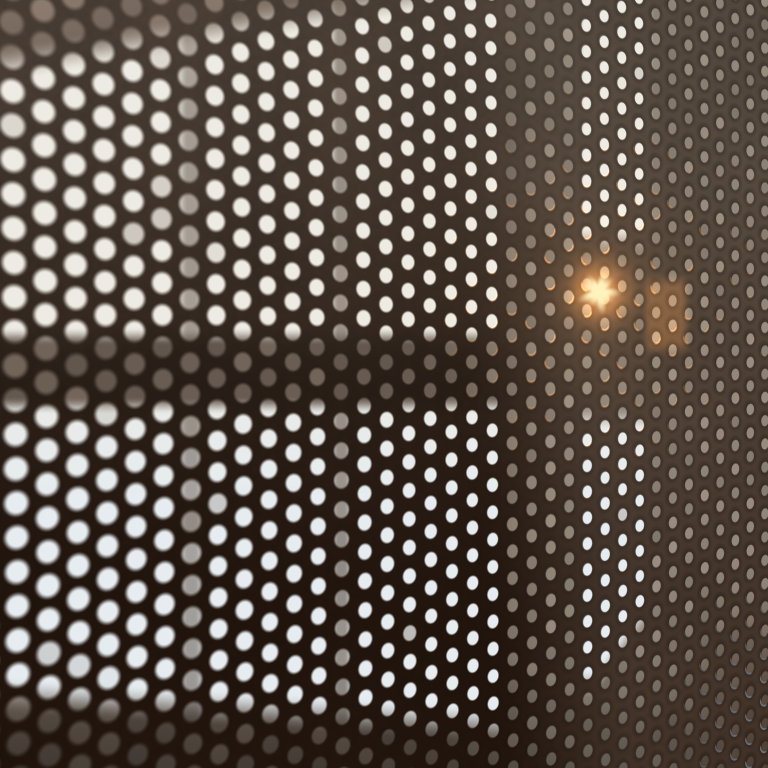
Reproduce this texture procedurally as a WebGL 1 fragment shader.

```glsl
precision highp float;
// Perforated brown metal sheet receding to the right, backlit by windows and a low sun.

uniform vec2 u_resolution;

// Perspective lattice: columns shrink to the right, odd columns sit half a step off
const vec2 ORIGIN = vec2(0.0195, 0.5286);
const float COLUMN_STEP = 0.0411;
const float ROW_STEP = 0.0447;
const float RECEDE = 0.01354;
const float COLUMN_TILT = 0.010;

// Hole radius and edge blur, in row steps
const float RADIUS_NEAR = 0.345;
const float RADIUS_FAR = 0.255;
const float BLUR_NEAR = 0.105;
const float BLUR_FAR = 0.045;
const float HOLE_WIDEN = 1.10;

const vec3 PLATE_DARK = vec3(0.125, 0.078, 0.048);
const vec3 PLATE_HAZE = vec3(0.285, 0.240, 0.205);
const vec3 PLATE_RIGHT_LOW = vec3(0.255, 0.195, 0.155);
const vec3 PLATE_RIGHT_HIGH = vec3(0.330, 0.285, 0.245);
const vec3 SKY_WARM = vec3(0.93, 0.92, 0.89);
const vec3 SKY_COOL = vec3(0.90, 0.925, 0.94);
const vec3 SHADE = vec3(0.42, 0.37, 0.33);
const vec3 SHADE_RIGHT = vec3(0.56, 0.52, 0.47);
const vec3 RIM_BLUE = vec3(0.48, 0.54, 0.60);
const vec3 SUN_CORE = vec3(1.0, 0.95, 0.74);
const vec3 SUN_HALO = vec3(0.95, 0.55, 0.20);
const vec2 SUN = vec2(0.780, 0.620);
const vec2 GHOST = vec2(0.868, 0.590);

float hash(vec2 p) {
  p = fract(p * vec2(0.1031, 0.1137));
  p += dot(p, p.yx + 33.33);
  return fract((p.x + p.y) * p.x * 57.31);
}

float noise(vec2 p) {
  vec2 i = floor(p), f = fract(p);
  f = f * f * (3.0 - 2.0 * f);
  return mix(mix(hash(i), hash(i + vec2(1.0, 0.0)), f.x),
             mix(hash(i + vec2(0.0, 1.0)), hash(i + 1.0), f.x), f.y);
}

float band(float v, float lo, float hi, float soft) {
  return smoothstep(lo - soft, lo + soft, v) * (1.0 - smoothstep(hi - soft, hi + soft, v));
}

// Scene seen through the holes: panes of sky between shaded frames
vec3 sceneBehind(vec2 p, float variation) {
  float pane = band(p.y, 0.095 - 0.06 * p.x, 0.915 + 0.165 * p.x, 0.025);
  pane *= 1.0 - band(p.y, 0.472, 0.562, 0.012);
  pane *= 1.0 - smoothstep(0.648, 0.658, p.x);
  pane *= 1.0 - 0.55 * band(p.x, 0.236, 0.262, 0.009);
  pane *= 1.0 - 0.65 * band(p.x, 0.434, 0.455, 0.007);
  float strip = band(p.x, 0.755, 0.846, 0.006);
  strip *= 1.0 - band(p.y, 0.455, 0.690, 0.018);
  strip *= smoothstep(0.0, 0.04, p.y - 0.09 - 1.4 * max(p.x - 0.775, 0.0));
  float light = max(pane, strip) * (1.0 - 0.4 * smoothstep(0.92, 1.0, variation));

  vec3 shade = mix(SHADE, SHADE_RIGHT, smoothstep(0.55, 0.75, p.x));
  shade *= 1.0 + 0.25 * smoothstep(0.85, 1.0, p.y) * (1.0 - p.x);
  shade *= 0.65 + 0.35 * smoothstep(-0.02, 0.18, p.y);
  shade *= 0.90 + 0.18 * variation;
  vec3 sky = mix(SKY_COOL, SKY_WARM, smoothstep(0.3, 0.6, p.y));
  return mix(shade, sky, light);
}

vec3 plateColour(vec2 p) {
  vec3 left = mix(PLATE_DARK, PLATE_HAZE, smoothstep(0.15, 1.05, p.y));
  left *= 1.0 - 0.12 * band(p.y, 0.47, 0.56, 0.03);
  vec3 right = mix(PLATE_RIGHT_LOW, PLATE_RIGHT_HIGH, smoothstep(0.0, 0.9, p.y));
  vec3 plate = mix(left, right, smoothstep(0.60, 0.80, p.x + 0.08 * (p.y - 0.5)));
  return plate * (0.94 + 0.08 * noise(p * 9.0) + 0.05 * noise(p * 160.0));
}

void main() {
  vec2 p = gl_FragCoord.xy / u_resolution;

  // Undo the perspective, then find the nearest hole
  float across = p.x - ORIGIN.x + COLUMN_TILT * (p.y - ORIGIN.y) * (1.0 - p.x);
  float u = across / (COLUMN_STEP - RECEDE * across);
  float depth = 1.0 + RECEDE * u;
  float v = (p.y - ORIGIN.y + 0.005 * (1.0 - smoothstep(0.0, 0.35, p.x))) * depth / ROW_STEP;
  float column = floor(u + 0.5);
  float stagger = 0.5 * mod(column, 2.0);
  float row = floor(v - stagger + 0.5);
  float variation = hash(vec2(column, row) + 50.0);
  vec2 q = vec2((u - column) / HOLE_WIDEN, v - row - stagger);

  // Hole, thick inner wall and edge softness
  float nearness = 1.0 - smoothstep(0.0, 0.70, p.x);
  float radius = mix(RADIUS_FAR, RADIUS_NEAR, nearness) * (0.98 + 0.04 * variation);
  float pixel = depth * depth / (ROW_STEP * u_resolution.y);
  float blur = max(mix(BLUR_FAR, BLUR_NEAR, nearness), 0.7 * pixel);
  float d = length(q) - radius;
  float hole = 1.0 - smoothstep(-blur, blur, d);
  float wallSide = smoothstep(0.50, 0.90, p.x);
  float opening = 1.0 - smoothstep(-blur, blur, length(q - vec2(0.05, -0.03) * wallSide) - radius);

  vec3 plate = plateColour(p);
  plate *= 1.0 - 0.16 * smoothstep(0.18, 0.0, abs(d - 0.05)) * wallSide;
  vec3 colour = mix(plate, plate * 0.72, hole * wallSide);
  vec3 scene = sceneBehind(p, variation);
  float corner = smoothstep(0.82, 1.0, p.x) * (1.0 - smoothstep(0.08, 0.30, p.y));
  scene = mix(scene, plate * 1.15, 0.7 * corner);
  colour = mix(colour, scene, mix(hole, hole * opening, wallSide));

  // Cool crescents on the lower rims in the far corner
  float rim = smoothstep(0.07, 0.01, abs(d));
  float crescent = rim * smoothstep(0.2, 0.8, dot(q, vec2(-0.6, -0.8)) / radius);
  colour = mix(colour, RIM_BLUE, 0.75 * crescent * corner);

  // Sun, its halo, a faint lens ghost and glints on nearby rims
  vec2 toSun = p - SUN;
  float r = length(toSun);
  float angle = atan(toSun.y, toSun.x);
  float rays = 1.0 + 0.18 * cos(5.0 * angle + 0.7) + 0.10 * cos(9.0 * angle);
  float ghost = band(abs(p.x - GHOST.x), -1.0, 0.026, 0.008)
              * band(abs(p.y - GHOST.y), -1.0, 0.045, 0.012);
  float glint = rim * smoothstep(0.4, 0.9, dot(normalize(q + 0.0001), normalize(vec2(variation - 0.5, -0.35))));
  glint *= step(0.45, hash(vec2(row, column) + 90.0)) * exp(-r * r / 0.032);
  colour += SUN_HALO * (0.55 * exp(-r * r / 0.0012) + 0.15 * exp(-r / 0.07));
  colour += SUN_HALO * (0.20 * ghost + 0.50 * glint);
  colour = mix(colour, SUN_CORE, 1.0 - smoothstep(0.008, 0.026, r / rays));

  gl_FragColor = vec4(clamp(colour, 0.0, 1.0), 1.0);
}
```
